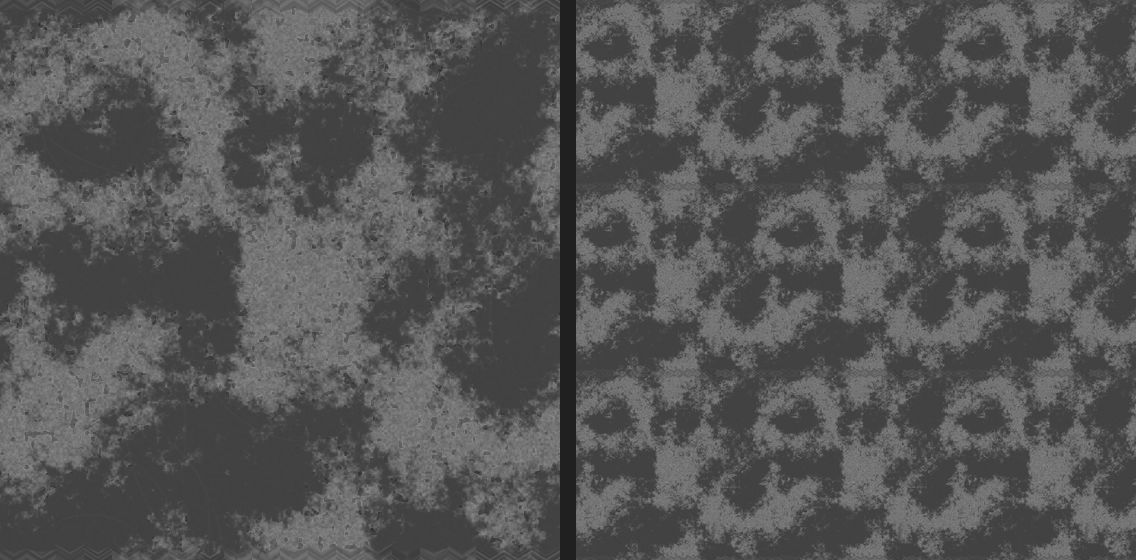
Left, the tile; right, the same tile 3 across and 3 down.
A Shadertoy shader for this texture:

```glsl
// Worn grey surface: grainy mottled patches over smooth dark ground, with a chevron seam band.

float hash(vec2 cell, float seed) {
    uvec3 q = uvec3(cell, seed) * uvec3(1597334673u, 3812015801u, 2798796415u);
    uint n = (q.x ^ q.y ^ q.z) * 1597334673u;
    n = (n ^ (n >> 15)) * 2246822519u;
    n ^= n >> 13;
    return float(n >> 8) / 16777216.0;
}

// Value noise that wraps after a whole number of cells
float noise(vec2 uv, float period, float seed) {
    vec2 p = uv * period;
    vec2 i = floor(p);
    vec2 f = p - i;
    f = f * f * (3.0 - 2.0 * f);
    vec2 a = mod(i, period);
    vec2 b = mod(i + 1.0, period);
    return mix(mix(hash(a, seed), hash(vec2(b.x, a.y), seed), f.x),
               mix(hash(vec2(a.x, b.y), seed), hash(b, seed), f.x), f.y);
}

float fbm(vec2 uv, float period, float gain, int octaves, float seed) {
    float sum = 0.0, total = 0.0, weight = 1.0;
    for (int i = 0; i < octaves; i++) {
        sum += weight * noise(uv, period, seed + float(i));
        total += weight;
        weight *= gain;
        period *= 2.0;
    }
    return sum / total;
}

// Broad clouds from waves with whole-number frequencies, balanced around zero
float clouds(vec2 uv) {
    float sum = 0.0;
    for (int i = 0; i < 8; i++) {
        float k = float(i);
        float angle = k * 0.42;
        vec2 freq = round((1.8 + mod(k * 1.3, 2.0)) * vec2(cos(angle), sin(angle)));
        sum += sin(6.2831853 * dot(freq, uv) + k * k * 1.7 + 0.6);
    }
    return sum;
}

// Faint curved scratches: parts of thin wrapped rings
float scratches(vec2 uv) {
    float sum = 0.0;
    for (int i = 0; i < 28; i++) {
        float k = float(i);
        vec2 centre = vec2(hash(vec2(k, 1.0), 90.0), hash(vec2(k, 2.0), 90.0));
        vec2 d = fract(uv - centre + 0.5) - 0.5;
        float radius = mix(0.08, 0.42, hash(vec2(k, 3.0), 90.0));
        float angle = 6.2831853 * hash(vec2(k, 4.0), 90.0);
        float facing = dot(d, vec2(cos(angle), sin(angle))) / max(length(d), 0.001);
        float line = 1.0 - smoothstep(0.0005, 0.0022, abs(length(d) - radius));
        sum += line * smoothstep(0.82, 0.95, facing);
    }
    return min(sum, 1.0);
}

void mainImage(out vec4 fragColor, in vec2 fragCoord) {
    vec2 uv = fragCoord / iResolution.xy;

    // Patch height: warped clouds, ragged by finer noise
    vec2 warp = vec2(fbm(uv, 8.0, 0.55, 4, 10.0), fbm(uv, 8.0, 0.55, 4, 20.0)) - 0.5;
    float body = 0.5 + 0.045 * clouds(uv + 0.25 * warp)
               + 0.62 * (fbm(uv, 8.0, 0.55, 5, 30.0) - 0.5);
    float ragged = fbm(uv, 64.0, 0.75, 3, 40.0) - 0.5;
    float patchMask = smoothstep(0.41, 0.65, body + 0.36 * ragged);
    float tone = 0.258 + 0.2 * patchMask;

    // Fine grain and small rimmed pits, only on the rough patches
    float rough = smoothstep(0.0, 0.35, patchMask);
    float grain = 0.6 * noise(uv, 256.0, 50.0) + 0.4 * noise(uv, 480.0, 51.0) - 0.5;
    float pores = 0.75 * noise(uv, 84.0, 52.0) + 0.25 * noise(uv, 190.0, 53.0);
    float pit = smoothstep(0.70, 0.77, pores);
    float rim = smoothstep(0.61, 0.68, pores) - pit;
    float surface = tone + rough * (0.15 * grain - 0.085 * pit + 0.035 * rim);

    // Smooth ground keeps a trace of grain and scratches
    surface += (1.0 - rough) * (0.016 * grain + 0.014 * scratches(uv));

    // Chevron streaks mirrored across the horizontal seam
    float seam = min(uv.y, 1.0 - uv.y);
    float column = floor(uv.x * 20.0);
    float tooth = abs(fract(uv.x * 20.0) - 0.5) * 2.0;
    float streak = noise(vec2(seam - 0.016 * tooth, column / 256.0), 256.0, 60.0) - 0.5;
    float reach = 0.014 + 0.02 * tooth * hash(vec2(column, 5.0), 61.0);
    float band = 1.0 - smoothstep(reach - 0.002, reach + 0.002, seam);
    float shade = 0.33 + 0.5 * (tone - 0.33) + 0.13 * streak;
    surface = mix(surface, shade, 0.85 * band);

    fragColor = vec4(vec3(surface), 1.0);
}
```
